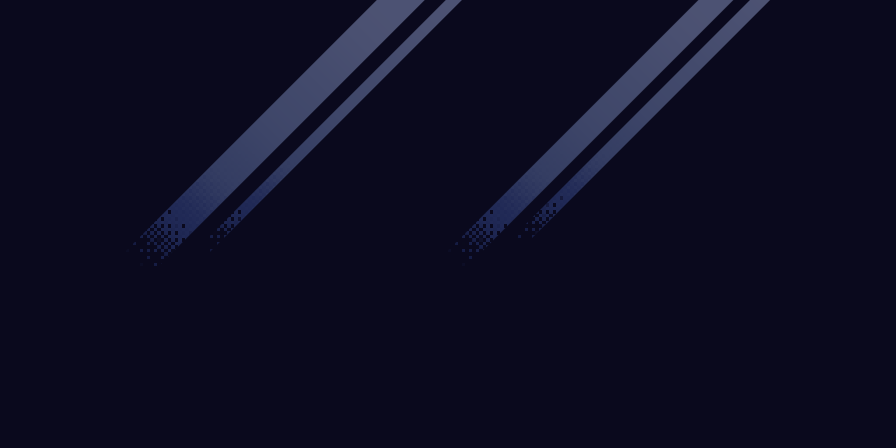
This background is drawn by a Shadertoy shader. Its source:

```glsl
// Diagonal slate-blue light beams that dissolve into dithered dots on a midnight background.

const vec3 NIGHT = vec3(0.040, 0.037, 0.114);
const vec3 INDIGO = vec3(0.075, 0.100, 0.250);
const vec3 BLUE = vec3(0.125, 0.160, 0.335);
const vec3 STEEL = vec3(0.205, 0.240, 0.385);
const vec3 SLATE = vec3(0.250, 0.280, 0.415);
const vec3 PALE = vec3(0.300, 0.322, 0.450);
const float DITHER_ROWS = 128.0;

// Ordered dither thresholds, built recursively from a 2x2 pattern
float bayer2(vec2 cell) {
    cell = floor(cell);
    return fract(cell.x * 0.5 + cell.y * cell.y * 0.75);
}

float bayer4(vec2 cell) {
    return bayer2(cell * 0.5) * 0.25 + bayer2(cell) + 1.0 / 32.0;
}

// Colour ramp by distance from the tip of a beam
vec3 beamColor(float reach) {
    vec3 color = mix(INDIGO, BLUE, smoothstep(0.0, 0.20, reach));
    color = mix(color, STEEL, smoothstep(0.18, 0.40, reach));
    color = mix(color, SLATE, smoothstep(0.34, 0.68, reach));
    return mix(color, PALE, smoothstep(0.60, 1.15, reach));
}

// Soft band around a diagonal line
float band(float across, float center, float halfWidth, float blur) {
    return 1.0 - smoothstep(-blur, blur, abs(across - center) - halfWidth);
}

// Square dots that appear in dither order and swell until they merge
float ditherDots(vec2 grid, float threshold, float coverage, float pixel) {
    vec2 offset = abs(fract(grid) - 0.5);
    float radius = mix(0.44, 0.80, coverage);
    float blur = 0.5 * pixel * DITHER_ROWS;
    float dot4 = 1.0 - smoothstep(radius - blur, radius + blur, max(offset.x, offset.y));
    return dot4 * smoothstep(-0.03, 0.03, coverage - threshold);
}

void mainImage(out vec4 fragColor, in vec2 fragCoord) {
    float pixel = 1.0 / iResolution.y;
    vec2 p = fragCoord * pixel;
    float across = p.x + 1.0 - p.y;
    float along = p.x - 1.0 + p.y;

    // Dither grid, sampled at cell centers
    vec2 grid = p * DITHER_ROWS;
    vec2 cell = (floor(grid) + 0.5) / DITHER_ROWS;
    float cellAlong = cell.x - 1.0 + cell.y;
    float threshold = bayer4(grid);

    // Each beam: center across, half width, tip along the diagonal
    vec3 beams[4] = vec3[4](
        vec3(0.8945, 0.0535, -0.273),
        vec3(1.0130, 0.0180, -0.099),
        vec3(1.5980, 0.0390, 0.445),
        vec3(1.6965, 0.0225, 0.617));

    vec3 color = NIGHT;
    for (int i = 0; i < 4; i++) {
        vec3 beam = beams[i];
        float coverage = smoothstep(-0.02, 0.22, cellAlong - beam.z);
        float mask = band(across, beam.x, beam.y, pixel);
        mask *= ditherDots(grid, threshold, coverage, pixel);

        // A slight dither also grains the dark end of the ramp
        float reach = along - beam.z;
        float grain = (threshold - 0.5) * 0.06 * (1.0 - smoothstep(0.2, 0.6, reach));
        color = mix(color, beamColor(reach - grain), mask);
    }

    fragColor = vec4(color, 1.0);
}
```
